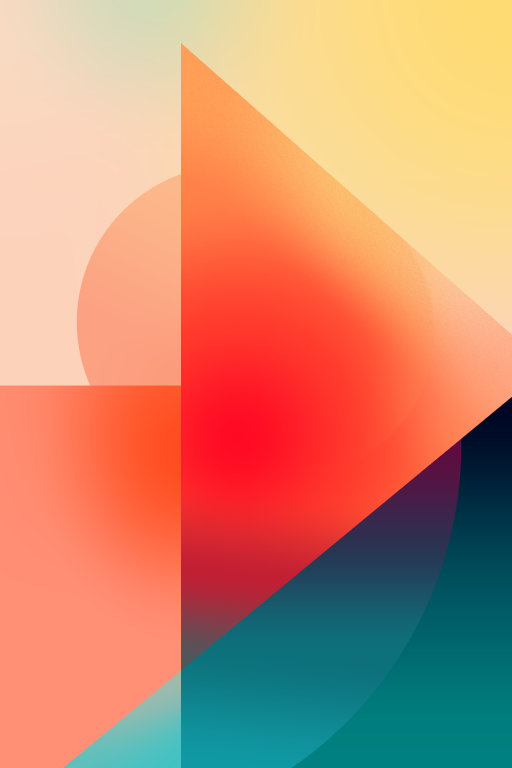
This background is drawn by a Shadertoy shader. Its source:

```glsl
// Abstract poster: a glowing triangle, a half disc, a coral block and a teal sea.
// Each shape is a line or circle distance used as a soft-edged mask, and each
// fill is a blend of linear and radial gradients. Canvas is 1 wide, 1.5 high.

#define SPLIT_X 0.3535
#define SHELF_Y 0.747
#define APEX vec2(0.3535, 1.416)
#define ROOF_END vec2(1.0, 0.846)
#define SHORE_A vec2(0.123, 0.0)
#define SHORE_B vec2(1.0, 0.725)
#define HOT_SPOT vec2(0.465, 0.645)
#define SUN vec3(0.457, 0.871, 0.307)
#define HALO vec3(0.557, 0.855, 0.291)
#define TIDE vec3(0.135, 0.631, 0.766)
#define GRAIN 0.022

float hash(vec2 p) {
    return fract(sin(dot(p, vec2(12.9898, 78.233))) * 43758.5453);
}

// Signed distance to the line a-b, positive on its left side
float lineDist(vec2 p, vec2 a, vec2 b) {
    vec2 dir = normalize(b - a);
    return dir.x * (p.y - a.y) - dir.y * (p.x - a.x);
}

// Signed distance to a circle (centre, radius), positive inside
float discDist(vec2 p, vec3 c) {
    return c.z - length(p - c.xy);
}

float cover(float d, float pixel) {
    return clamp(0.5 + d / pixel, 0.0, 1.0);
}

// Radial falloff: one at the centre, zero at the given radius
float glow(vec2 p, vec2 centre, float radius) {
    return 1.0 - smoothstep(0.0, radius, length(p - centre));
}

vec3 skyColor(vec2 p) {
    vec3 peach = vec3(0.99, 0.825, 0.735);
    vec3 cream = vec3(0.975, 0.865, 0.67);
    float warmth = smoothstep(0.1, 0.6, p.x) * smoothstep(0.7, 1.25, p.y);
    vec3 col = mix(peach, cream, warmth);
    col = mix(col, vec3(0.97, 0.87, 0.77), 0.7 * glow(p, vec2(0.0, 1.5), 0.5));
    col = mix(col, vec3(0.79, 0.86, 0.73), 0.9 * glow(p, vec2(0.3, 1.55), 0.36));
    return mix(col, vec3(1.0, 0.86, 0.45), glow(p, vec2(1.0, 1.5), 0.8));
}

vec3 sunColor(vec2 p) {
    vec3 col = mix(vec3(0.99, 0.63, 0.51), vec3(0.99, 0.72, 0.54),
                   smoothstep(0.75, 1.15, p.y + 0.5 * (p.x - SPLIT_X)));
    return mix(col, vec3(0.98, 0.59, 0.46), 0.5 * glow(p, vec2(SPLIT_X, 0.74), 0.18));
}

vec3 blockColor(vec2 p) {
    vec3 col = mix(vec3(1.0, 0.56, 0.46), vec3(1.0, 0.48, 0.34),
                   smoothstep(0.3, 0.75, p.y) * smoothstep(-0.1, 0.3, p.x));
    vec2 stretched = (p - vec2(0.36, 0.62)) * vec2(1.0, 0.8);
    return mix(col, vec3(1.0, 0.29, 0.11), 0.95 * glow(stretched, vec2(0.0), 0.31));
}

vec3 shallowsColor(vec2 p, float depth) {
    vec3 col = mix(vec3(0.62, 0.73, 0.68), vec3(0.24, 0.77, 0.77),
                   smoothstep(0.0, 0.15, depth));
    return mix(col, vec3(0.27, 0.76, 0.76), smoothstep(0.16, 0.0, p.y) * 0.7);
}

vec3 prismColor(vec2 p, float roof, float pixel) {
    // Hot core cooling to orange with distance
    float r = length(p - HOT_SPOT);
    vec3 col = mix(vec3(1.0, 0.04, 0.14), vec3(1.0, 0.25, 0.18), smoothstep(0.0, 0.28, r));
    col = mix(col, vec3(1.0, 0.49, 0.28), smoothstep(0.22, 0.48, r));
    col = mix(col, vec3(1.0, 0.62, 0.34), smoothstep(0.42, 0.75, r));

    // Pale rim under the roof, from orange to gold to peach
    vec3 rim = mix(vec3(1.0, 0.62, 0.34), vec3(0.99, 0.75, 0.44), smoothstep(0.4, 0.68, p.x));
    rim = mix(rim, vec3(0.99, 0.80, 0.65), smoothstep(0.7, 0.95, p.x));
    col = mix(col, rim, 0.95 * smoothstep(0.2, 0.0, roof));
    col = mix(col, vec3(1.0, 0.61, 0.48), 0.65 * glow(p, vec2(1.0, 0.76), 0.3));

    // Faint disc outline on the right
    float halo = cover(discDist(p, HALO), pixel * 3.0) * smoothstep(0.65, 0.85, p.x);
    col = mix(col, vec3(0.99, 0.57, 0.30), 0.18 * halo);

    // Dusk toward the shore
    float dusk = p.y + 0.12 * (p.x - SPLIT_X);
    col = mix(col, vec3(0.76, 0.12, 0.20), smoothstep(0.57, 0.38, dusk));
    col = mix(col, vec3(0.31, 0.34, 0.36), smoothstep(0.40, 0.20, dusk));
    return col + GRAIN * smoothstep(0.3, 0.0, roof) * (hash(floor(p * 512.0)) - 0.5);
}

vec3 seaColor(vec2 p, float pixel) {
    vec3 deep = mix(vec3(0.0, 0.015, 0.13), vec3(0.0, 0.33, 0.38), smoothstep(0.74, 0.29, p.y));
    deep = mix(deep, vec3(0.0, 0.50, 0.50), smoothstep(0.40, 0.04, p.y));
    vec3 tide = mix(vec3(0.37, 0.05, 0.25), vec3(0.16, 0.20, 0.32), smoothstep(0.63, 0.40, p.y));
    tide = mix(tide, vec3(0.05, 0.44, 0.48), smoothstep(0.46, 0.22, p.y));
    tide = mix(tide, vec3(0.065, 0.60, 0.64), smoothstep(0.25, 0.0, p.y + 0.1 * (p.x - 0.4)));
    return mix(deep, tide, cover(discDist(p, TIDE), pixel));
}

void mainImage(out vec4 fragColor, in vec2 fragCoord) {
    vec2 p = fragCoord / iResolution.xy * vec2(1.0, 1.5);
    float pixel = 1.5 / iResolution.y;
    float roof = -lineDist(p, APEX, ROOF_END);
    float depth = -lineDist(p, SHORE_A, SHORE_B);
    float sea = cover(depth, pixel);
    vec3 sky = skyColor(p);

    // Left of the split: sun, block, shallows
    vec3 left = mix(sky, sunColor(p), cover(discDist(p, SUN), pixel));
    left = mix(left, blockColor(p), cover(SHELF_Y - p.y, pixel));
    left = mix(left, shallowsColor(p, depth), sea);

    // Right of the split: prism and sea
    vec3 right = mix(sky, prismColor(p, roof, pixel), cover(roof, pixel));
    right = mix(right, seaColor(p, pixel), sea);

    fragColor = vec4(mix(left, right, cover(p.x - SPLIT_X, pixel)), 1.0);
}
```
